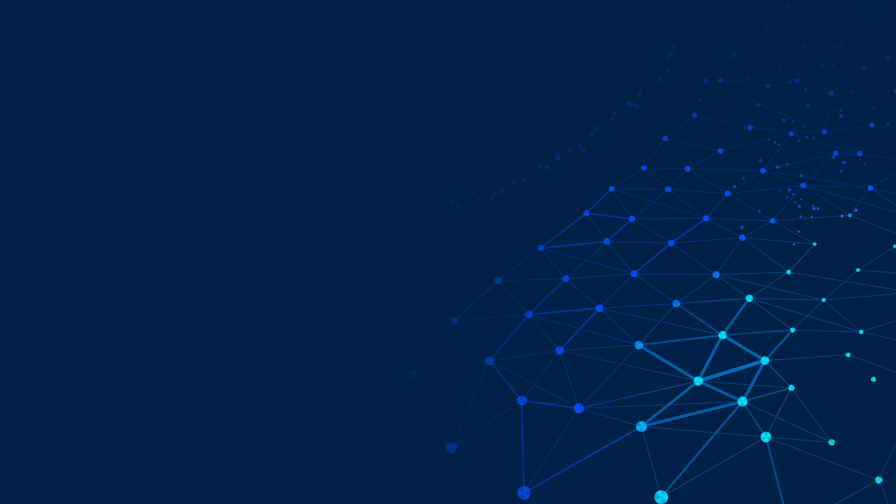
A Shadertoy shader for this background:

```glsl
// A glowing node network rising to the right over a flat navy ground.
// Nodes sit on a bent triangular lattice; links join lattice neighbours.
// A colour field over the canvas fades the mesh and turns blue into cyan.

const vec3 NAVY = vec3(0.0, 0.129, 0.28);
const vec3 BLUE = vec3(0.015, 0.32, 1.0);
const vec3 CYAN = vec3(0.02, 0.90, 1.0);
const vec3 AZURE = vec3(0.02, 0.58, 0.95);
const int COLUMNS = 9;
const int STEPS = 16;

float hash(vec2 p) {
    vec3 q = fract(vec3(p.xyx) * 0.1031);
    q += dot(q, q.yzx + 33.33);
    return fract((q.x + q.y) * q.z);
}

vec2 hash2(vec2 p) {
    return vec2(hash(p + 3.7), hash(p + 19.1));
}

// Bell-shaped weight around a lattice cell.
float bell(vec2 cell, vec2 centre, vec2 sharpness) {
    vec2 d = cell - centre;
    return exp(-dot(d * d, sharpness));
}

// Lattice cell (step, column) to canvas position; steps shrink with height.
vec2 nodeAt(vec2 cell) {
    float i = cell.x, j = cell.y;
    float even = 1.0 - mod(j, 2.0);
    float rise = pow(max(i + 0.55 * even, 0.0), 0.6);
    vec2 base = vec2(0.775 + 0.116 * j + 0.0764 * i - 0.00139 * i * i + 0.032 * even,
                     0.138 - 0.0255 * j + 0.174 * rise);
    // Local bends: foot of the middle column, outer shoulder, bright hub, lower tip
    base += vec2(-0.085, -0.035) * exp(-2.5 * (j - 3.0) * (j - 3.0) - 0.25 * i * i * i);
    base.x += 0.07 * exp(-1.3 * j - 0.08 * (i - 5.0) * (i - 5.0));
    base += vec2(0.05, 0.04 * (j - 4.4)) * bell(cell, vec2(1.1, 4.5), vec2(1.2, 0.5));
    base.x -= 0.055 * bell(cell, vec2(0.0, 5.0), vec2(4.0));
    float wander = 0.005 + 0.022 * step(3.5, i) + 0.05 * step(5.5, j) + 0.03 * step(7.5, i);
    return base + wander * (hash2(cell) - 0.5);
}

float segmentDistance(vec2 p, vec2 a, vec2 b) {
    vec2 ab = b - a;
    float t = clamp(dot(p - a, ab) / dot(ab, ab), 0.0, 1.0);
    return length(p - a - ab * t);
}

float cover(float d, float radius, float aa) {
    return 1.0 - smoothstep(radius - aa, radius + aa, d);
}

// Disc with soft facets, like a small cut gem.
float gem(vec2 d, float radius, float seed, float aa) {
    float facet = 0.88 + 0.12 * sin(3.0 * atan(d.y, d.x + 1e-5) + 6.28 * seed);
    return facet * cover(length(d), radius, aa);
}

// Link between two cells; a share of them is dropped.
float link(vec2 p, vec2 a, vec2 cellA, vec2 stride, float drop, float sparse, float aa) {
    float chance = hash(cellA * 7.3 + (cellA + stride) * 3.1);
    if (chance < max(drop, max(0.6 * sparse, 0.3 * step(7.5, cellA.x)))) return 0.0;
    vec2 b = nodeAt(cellA + stride);
    vec2 toFocus = 0.5 * (a + b) - vec2(1.41, 0.26);
    float focus = exp(-90.0 * dot(toFocus, toFocus)) * step(drop, 0.1);
    float heavy = step(0.65, chance) * step(cellA.x, 4.0) * (1.0 - sparse) * step(drop, 0.1);
    float width = 0.0008 + 0.0010 * heavy + 0.0022 * focus;
    float strength = 0.30 + 0.12 * heavy + 0.28 * focus - 0.05 * sparse;
    strength *= 1.0 - 0.4 * smoothstep(0.50, 0.72, a.y);
    return strength * cover(segmentDistance(p, a, b), width, aa);
}

// Returns node cover in x and link cover in y.
vec2 network(vec2 p, float aa) {
    float nodes = 0.0, links = 0.0;
    for (int j = 0; j < COLUMNS; j++) {
        for (int i = 0; i < STEPS; i++) {
            vec2 cell = vec2(i, j);
            vec2 a = nodeAt(cell);
            if (length(p - a) > 0.36) continue;
            float side = mod(cell.y, 2.0) < 0.5 ? 1.0 : -1.0;
            float sparse = smoothstep(1.50, 1.60, a.x) * (1.0 - smoothstep(0.55, 0.65, a.y));
            float size = (0.0035 + 0.0105 * exp(-2.5 * max(a.y, 0.0))) * (1.0 - 0.45 * sparse);
            nodes = max(nodes, gem(p - a, size, hash(cell), aa));
            links = max(links, link(p, a, cell, vec2(1, 0), 0.0, sparse, aa));
            links = max(links, link(p, a, cell, vec2(0, 1), 0.0, sparse, aa));
            links = max(links, link(p, a, cell, vec2(0, 2), 0.5, sparse, aa));
            if (i > 0 || side > 0.0)
                links = max(links, link(p, a, cell, vec2(side, 1), 0.0, sparse, aa));
        }
    }
    return vec2(nodes, links);
}

// Loose dust scattered round a centre.
float dust(vec2 p, vec2 centre, vec2 spread, int count, float aa) {
    float amount = 0.0;
    for (int k = 0; k < count; k++) {
        vec2 seed = vec2(k, 41.0 + 9.0 * centre.y);
        vec2 at = centre + spread * (hash2(seed) + hash2(seed + 57.0) - 1.0);
        amount = max(amount, cover(length(p - at), 0.0015 + 0.002 * hash(seed), aa));
    }
    return amount;
}

// Faint far ridge of dots along a quadratic curve.
float ridge(vec2 p, float aa) {
    float amount = 0.0;
    for (int k = 0; k < 38; k++) {
        float t = (float(k) + hash(vec2(k, 5))) / 38.0;
        vec2 bend = vec2(1.23, 0.67);
        vec2 at = mix(mix(vec2(0.76, 0.555), bend, t), mix(bend, vec2(1.40, 0.98), t), t);
        at += 0.03 * (hash2(vec2(k, 83)) - 0.5);
        amount = max(amount, 0.2 * sin(3.1416 * t) * cover(length(p - at), 0.0045, aa));
    }
    return amount;
}

void mainImage(out vec4 fragColor, in vec2 fragCoord) {
    vec2 p = fragCoord / iResolution.y;
    float aa = 0.8 / iResolution.y;
    // Colour and visibility fields
    float warmth = p.x - 1.28 - 1.3 * max(p.y - 0.3, 0.0);
    float cyan = smoothstep(-0.13, 0.07, warmth) * (1.0 - smoothstep(0.50, 0.66, p.y));
    float visible = smoothstep(0.70, 1.20, p.x - 0.25 * max(p.y - 0.2, 0.0));
    visible *= 1.0 - 0.93 * smoothstep(0.62, 0.95, p.y);
    vec2 mesh = network(p, aa);
    float specks = max(dust(p, vec2(1.59, 0.62), vec2(0.15, 0.13), 32, aa),
                       dust(p, vec2(1.60, 0.86), vec2(0.26, 0.20), 40, aa));
    vec3 color = mix(NAVY, BLUE, ridge(p, aa));
    color = mix(color, mix(BLUE, AZURE, cyan), visible * mesh.y);
    color = mix(color, mix(BLUE, CYAN, cyan), visible * max(mesh.x, 0.7 * specks));
    fragColor = vec4(color, 1.0);
}
```
